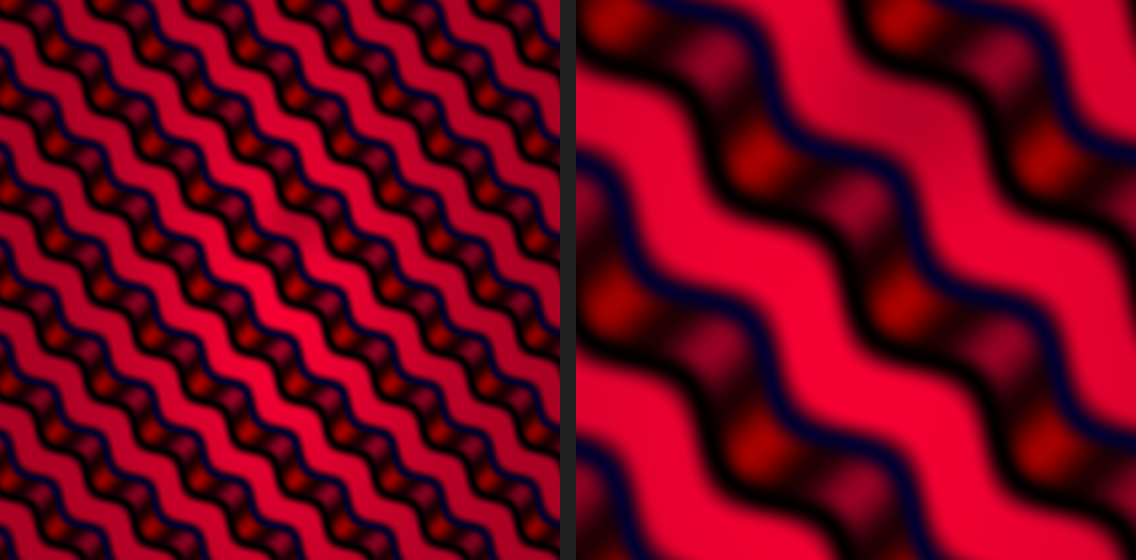
Left: the whole. Right: its middle third, enlarged.
Reproduce this pattern procedurally as a WebGL 1 fragment shader.

```glsl
precision highp float;
// Wavy crimson diagonal ribbons alternating with chains of dark beads.
// A sine-bent cosine wave forms the ribbons; a second wave along them
// splits the gaps into beads, and a soft central glow lifts the red.
uniform vec2 u_resolution;

const float TAU = 6.2831853;

float bump(float distanceFromPeak, float width) {
  float d = distanceFromPeak / width;
  return exp(-d * d);
}

void main() {
  vec2 uv = gl_FragCoord.xy / u_resolution;

  // Diagonal axes in repeats: across and along the ribbons.
  float across = 5.84 * (uv.x + uv.y - 1.0);
  float along = 5.84 * (uv.x - uv.y + 1.0);

  // Bend the ribbons; zero is a ribbon's centre line.
  float bend = 0.10 * cos(TAU * (along - 0.6));
  float offset = fract(across - 0.675 - bend + 0.5) - 0.5;
  float wave = cos(TAU * offset) + 0.25;

  // Broad glow, with a small dim spot near the middle.
  float glow = bump(uv.x - 0.5, 0.27) * bump(uv.y - 0.45, 0.5);
  float dimSpot = bump(length(uv - vec2(0.53, 0.60)), 0.055);

  // Ribbons on the positive half of the wave.
  float ribbon = smoothstep(0.0, 1.05, wave);
  ribbon *= 0.64 + 0.31 * glow - 0.22 * dimSpot;

  // Two beads per repeat on the negative half: warm, then crimson.
  float beadPhase = TAU * (along - 0.085);
  float beadShape = 0.2 + 0.8 * pow(cos(beadPhase), 2.0);
  float warm = smoothstep(0.2, 0.8, 0.5 + 0.5 * cos(beadPhase));
  float bead = smoothstep(0.0, 0.72, -wave) * beadShape;
  bead *= mix(0.46, 0.53, warm) + 0.12 * glow;

  // Navy outline on one side of the chain; the other side stays black.
  float navy = 0.18 * bump(offset + 0.29, 0.065);
  float blue = 0.21 * ribbon + 0.25 * bead * (1.0 - warm) + navy;

  gl_FragColor = vec4(ribbon + bead + 0.015, 0.0, blue, 1.0);
}
```
